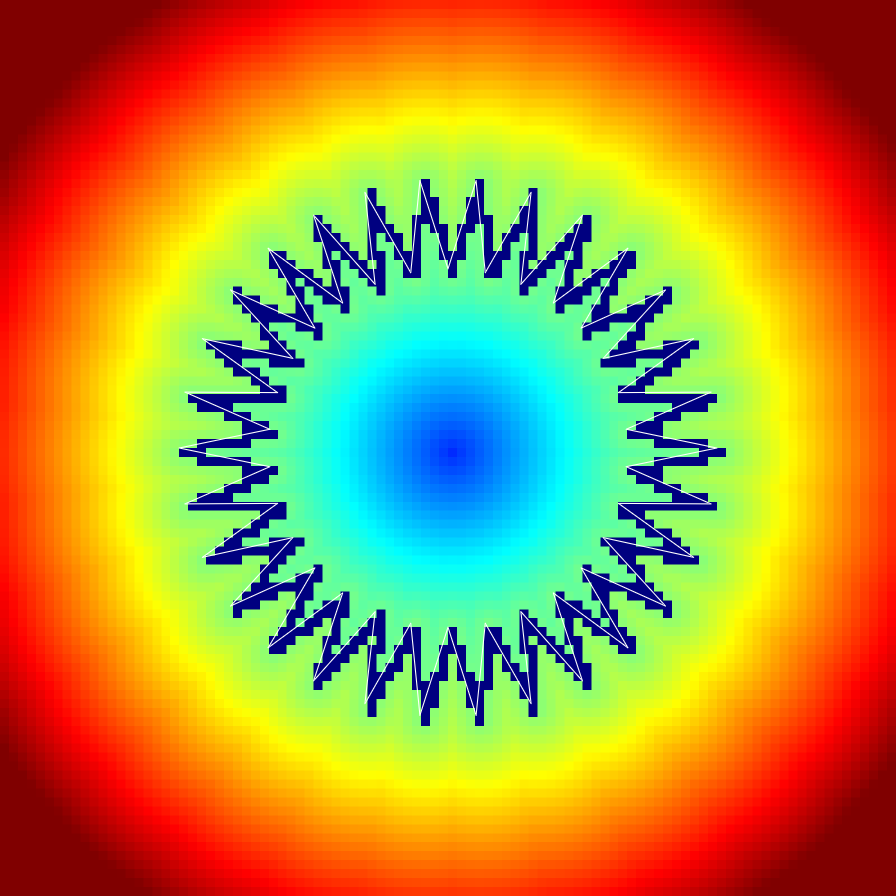
This background is drawn by a Shadertoy shader. Its source:

```glsl
// A many-pointed star drawn as a coarse heat map of its signed distance.
// Each grid cell samples the distance field and a blue-to-red ramp colours it;
// cells crossed by the outline turn navy, and a thin white contour lies on top.

const float GRID_CELLS   = 100.0;  // cells along the canvas height
const float SPIKES       = 30.0;
const float TIP_RADIUS   = 30.0;   // lengths below are in cells
const float NOTCH_RADIUS = 20.0;
const float RAMP_RANGE   = 30.0;   // distance at which the ramp saturates
const float CELL_HALF    = 0.5;
const float LINE_HALF    = 0.06;
const int   SAMPLES      = 2;      // antialiasing samples per axis
const vec3  LINE_COLOR   = vec3(1.0);
const float HALF_SECTOR  = 3.14159265 / SPIKES;

float cross2(vec2 a, vec2 b) { return a.x * b.y - a.y * b.x; }

vec2 polar(float radius, float angle) {
    return radius * vec2(cos(angle), sin(angle));
}

float angleOf(vec2 p) { return atan(p.y, p.x + 1e-4); }

// Even vertices are tips, odd vertices are notches.
vec2 starVertex(float index) {
    float radius = mod(index, 2.0) < 0.5 ? TIP_RADIUS : NOTCH_RADIUS;
    return polar(radius, index * HALF_SECTOR);
}

// Exact signed distance: fold into half a spike, then measure one edge.
float starDistance(vec2 p) {
    float width = 2.0 * HALF_SECTOR;
    float angle = abs(mod(angleOf(p) + HALF_SECTOR, width) - HALF_SECTOR);
    vec2 tip = starVertex(0.0);
    vec2 edge = starVertex(1.0) - tip;
    vec2 rel = polar(length(p), angle) - tip;
    float along = clamp(dot(rel, edge) / dot(edge, edge), 0.0, 1.0);
    float side = cross2(edge, rel) > 0.0 ? -1.0 : 1.0;
    return side * length(rel - edge * along);
}

// Separating-axis test of a segment against one square cell.
bool segmentHitsCell(vec2 a, vec2 b, vec2 cell) {
    vec2 halfEdge = 0.5 * abs(b - a);
    vec2 mid = 0.5 * (a + b) - cell;
    bool overlaps = all(lessThanEqual(abs(mid), halfEdge + CELL_HALF));
    float reach = CELL_HALF * 2.0 * (halfEdge.x + halfEdge.y);
    return overlaps && abs(cross2(b - a, mid)) <= reach;
}

// Only the edges in the neighbouring angular sectors can touch the cell.
bool outlineHitsCell(vec2 cell) {
    float nearest = floor(angleOf(cell) / HALF_SECTOR);
    bool hit = false;
    for (int i = -1; i <= 1; i++) {
        float k = nearest + float(i);
        hit = hit || segmentHitsCell(starVertex(k), starVertex(k + 1.0), cell);
    }
    return hit;
}

// Navy, blue, cyan, green, yellow, red, dark red.
vec3 heatRamp(float t) {
    return clamp(1.5 - abs(4.0 * t - vec3(3.0, 2.0, 1.0)), 0.0, 1.0);
}

vec3 cellColor(vec2 p) {
    vec2 cell = floor(p);
    float level = clamp(0.5 + 0.5 * starDistance(cell) / RAMP_RANGE, 0.0, 1.0);
    return heatRamp(outlineHitsCell(cell) ? 0.0 : level);
}

// Canvas centre is the origin, y points down.
vec2 toGrid(vec2 pixel) {
    vec2 p = (pixel - 0.5 * iResolution.xy) / iResolution.y * GRID_CELLS;
    return vec2(p.x, -p.y);
}

void mainImage(out vec4 fragColor, in vec2 fragCoord) {
    // Heat map with softened cell borders
    vec3 color = vec3(0.0);
    for (int y = 0; y < SAMPLES; y++) {
        for (int x = 0; x < SAMPLES; x++) {
            vec2 offset = (vec2(x, y) + 0.5) / float(SAMPLES) - 0.5;
            color += cellColor(toGrid(fragCoord + offset));
        }
    }
    color /= float(SAMPLES * SAMPLES);

    // Thin contour
    float pixelSize = GRID_CELLS / iResolution.y;
    float lineDist = abs(starDistance(toGrid(fragCoord)));
    float coverage = clamp(0.5 + (LINE_HALF - lineDist) / pixelSize, 0.0, 1.0);
    fragColor = vec4(mix(color, LINE_COLOR, coverage), 1.0);
}
```
